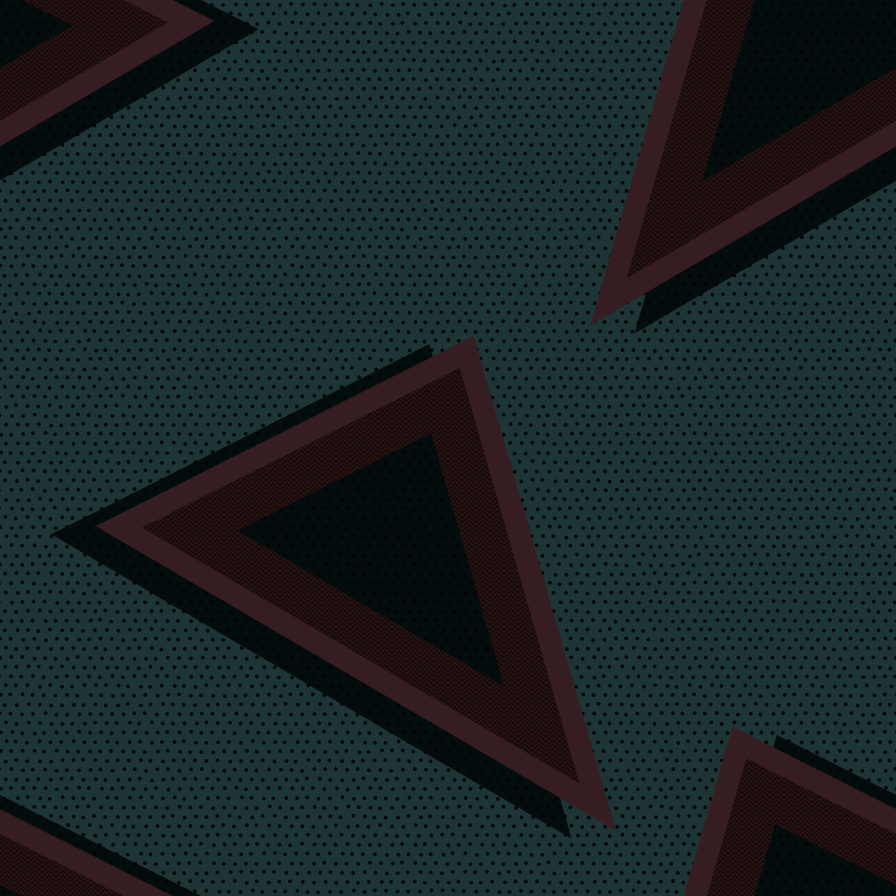
A Shadertoy shader for this background:

```glsl
// Seamless tile of mirrored hollow triangles with hard shadows on dotted teal cloth.

// Colours
const vec3 TEAL = vec3(0.115, 0.207, 0.207);
const vec3 SHADOW = vec3(0.013, 0.050, 0.050);
const vec3 DOT_DARK = vec3(0.004, 0.016, 0.020);
const vec3 RIM = vec3(0.212, 0.112, 0.132);
const vec3 WEAVE_DARK = vec3(0.088, 0.042, 0.050);
const vec3 WEAVE_LIGHT = vec3(0.182, 0.084, 0.066);

// Triangle corners, clockwise, relative to the centre of their bounding box
const vec2 CORNER_LEFT = vec2(-0.2904, 0.0638);
const vec2 CORNER_TOP = vec2(0.1315, 0.2760);
const vec2 CORNER_LOW = vec2(0.2904, -0.2760);

// Layout
const vec2 CENTRE = vec2(0.3971, 0.3490);
const vec2 MIRROR_CENTRE = vec2(0.9490, 0.9128);
const vec2 SHADOW_SHIFT = vec2(-0.0495, -0.0091);
const float RIM_WIDTH = 0.0247;
const float FRAME_WIDTH = 0.0757;

// Fine patterns, counted per unit of canvas
const vec2 DOT_CELLS = vec2(80.0, 96.0);
const float DOT_RADIUS = 0.0021;
const float DOT_JITTER = 0.22;
const float CHEVRONS = 64.0;
const float THREADS = 192.0;

vec2 hash22(vec2 p) {
    vec3 q = fract(p.xyx * vec3(0.1031, 0.1030, 0.0973));
    q += dot(q, q.yzx + 33.33);
    return fract((q.xx + q.yz) * q.zy);
}

// Coverage of the region where the distance is negative
float fill(float dist, float pixel) {
    return 1.0 - smoothstep(-0.6 * pixel, 0.6 * pixel, dist);
}

// Signed distance to the line a-b, positive on its left
float edgeDistance(vec2 p, vec2 a, vec2 b) {
    vec2 dir = normalize(b - a);
    return dot(p - a, vec2(-dir.y, dir.x));
}

// Sharp-cornered triangle distance, negative inside
float triangle(vec2 p) {
    return max(edgeDistance(p, CORNER_LEFT, CORNER_TOP),
           max(edgeDistance(p, CORNER_TOP, CORNER_LOW),
               edgeDistance(p, CORNER_LOW, CORNER_LEFT)));
}

// Position relative to the nearest repeat of a centre
vec2 wrapAround(vec2 p, vec2 centre) {
    return fract(p - centre + 0.5) - 0.5;
}

// Staggered, slightly uneven dots
float dots(vec2 p, float pixel) {
    vec2 grid = p * DOT_CELLS;
    float row = floor(grid.y);
    grid.x += 0.5 * mod(row, 2.0);
    vec2 cell = mod(floor(grid), DOT_CELLS);
    vec2 offset = fract(grid) - 0.5 - DOT_JITTER * (hash22(cell) - 0.5);
    return fill(length(offset / DOT_CELLS) - DOT_RADIUS, pixel);
}

// Fine zigzag threads
vec3 herringbone(vec2 p) {
    float zigzag = abs(fract(p.x * CHEVRONS) - 0.5) / CHEVRONS;
    float thread = abs(fract((p.y + zigzag) * THREADS) - 0.5) * 2.0;
    return mix(WEAVE_DARK, WEAVE_LIGHT, smoothstep(0.35, 0.95, thread));
}

void mainImage(out vec4 fragColor, in vec2 fragCoord) {
    float pixel = 1.0 / iResolution.y;
    vec2 p = fragCoord * pixel;

    // The two triangles of the tile, the second one flipped left to right
    vec2 local = wrapAround(p, CENTRE);
    vec2 flipped = wrapAround(p, MIRROR_CENTRE) * vec2(-1.0, 1.0);
    float shape = min(triangle(local), triangle(flipped));
    float shade = min(triangle(local - SHADOW_SHIFT), triangle(flipped - SHADOW_SHIFT));

    // Cloth, darkened by shadows and the hollow centres
    float hollow = shape + FRAME_WIDTH;
    vec3 color = mix(TEAL, SHADOW, fill(min(shade, hollow), pixel));
    color = mix(color, DOT_DARK, 0.92 * dots(p, pixel));

    // Woven frame and its plain rim
    vec3 frame = mix(RIM, herringbone(p), fill(shape + RIM_WIDTH, pixel));
    color = mix(color, frame, fill(max(shape, -hollow), pixel));

    fragColor = vec4(color, 1.0);
}
```
